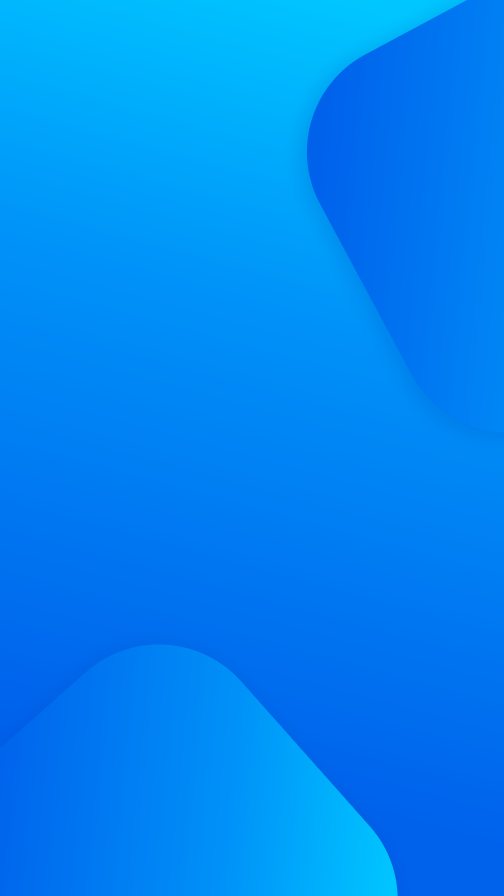
A WebGL 1 fragment shader for this background:

```glsl
precision highp float;
// Blue diagonal gradient with two large tilted rounded squares and soft shadows.

uniform vec2 u_resolution;

// Palette, shared by every gradient
const vec3 DEEP_BLUE = vec3(0.0, 0.380, 0.922);
const vec3 MID_BLUE = vec3(0.0, 0.573, 0.973);
const vec3 CYAN = vec3(0.0, 0.776, 1.0);
const vec3 SHADOW_COLOR = vec3(0.0, 0.28, 0.72);
const float MID_STOP = 0.6;

// Lengths are in canvas widths
const vec2 SKY_DIR = vec2(0.26, 0.966);
const vec2 SKY_RANGE = vec2(0.33, 1.90);

const float HALF_SIDE = 0.411;
const float CORNER_RADIUS = 0.219;
const vec2 TILE_DIR = vec2(0.995, -0.1);

const vec2 UPPER_CENTER = vec2(1.088, 1.398);
const float UPPER_ANGLE = 0.492;
const vec2 UPPER_RANGE = vec2(-0.47, 0.46);

const vec2 LOWER_CENTER = vec2(0.299, 0.009);
const float LOWER_ANGLE = 0.726;
const vec2 LOWER_RANGE = vec2(-0.36, 0.48);

const vec2 SHADOW_OFFSET = vec2(-0.006, -0.008);
const float SHADOW_BLUR = 0.045;
const float SHADOW_STRENGTH = 0.28;

// Three-stop colour ramp over the given range
vec3 ramp(float position, vec2 range) {
  float t = clamp((position - range.x) / (range.y - range.x), 0.0, 1.0);
  vec3 low = mix(DEEP_BLUE, MID_BLUE, min(t / MID_STOP, 1.0));
  return mix(low, CYAN, max((t - MID_STOP) / (1.0 - MID_STOP), 0.0));
}

// Signed distance to a rotated rounded square
float roundedSquare(vec2 p, float angle) {
  float c = cos(angle);
  float s = sin(angle);
  vec2 local = vec2(c * p.x + s * p.y, c * p.y - s * p.x);
  vec2 q = abs(local) - (HALF_SIDE - CORNER_RADIUS);
  return length(max(q, 0.0)) + min(max(q.x, q.y), 0.0) - CORNER_RADIUS;
}

// Shadow first, then the gradient-filled square
vec3 addTile(vec3 base, vec2 p, float angle, vec2 range, float pixel) {
  float shadowDist = roundedSquare(p - SHADOW_OFFSET, angle);
  float shadow = 1.0 - smoothstep(-SHADOW_BLUR, SHADOW_BLUR, shadowDist);
  vec3 shaded = mix(base, SHADOW_COLOR, SHADOW_STRENGTH * shadow);
  float coverage = clamp(0.5 - roundedSquare(p, angle) / pixel, 0.0, 1.0);
  return mix(shaded, ramp(dot(p, TILE_DIR), range), coverage);
}

void main() {
  float pixel = 1.0 / u_resolution.x;
  vec2 p = gl_FragCoord.xy * pixel;

  vec3 color = ramp(dot(p, SKY_DIR), SKY_RANGE);
  color = addTile(color, p - UPPER_CENTER, UPPER_ANGLE, UPPER_RANGE, pixel);
  color = addTile(color, p - LOWER_CENTER, LOWER_ANGLE, LOWER_RANGE, pixel);

  gl_FragColor = vec4(color, 1.0);
}
```
